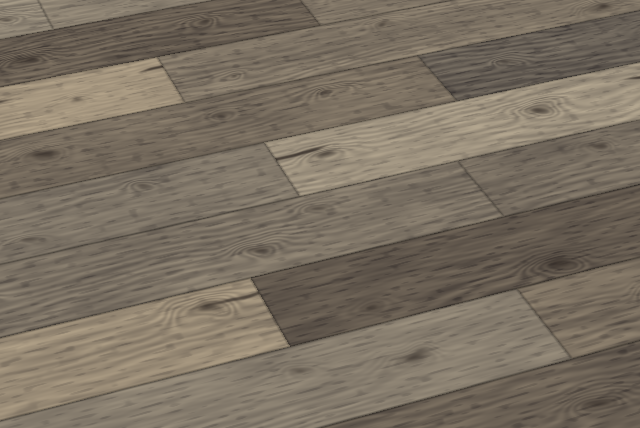
Give the GLSL for this texture, as a Shadertoy shader.

```glsl
// Oak plank floor seen at a slant: a projective map turns the canvas into plank
// rows, each split by one end joint. Every plank gets its own tone, then value
// noise, contour rings, knots, pores and cracks shade the wood.

const int   ROWS = 9;
const float HORIZON = 2.19;          // height of the horizon above the top edge
const float VANISH_X = -1.05;        // where the end joints converge
const float LENGTH_SCALE = 10.0;     // plank widths per unit along the boards
const float SEAM_WIDTH = 0.012;      // half width, in plank widths
const float SEAM_DARKNESS = 0.36;
const float RING_COUNT = 9.0;        // growth rings across one plank
const float RING_STRENGTH = 0.13;
const float FIBRE_STRENGTH = 0.34;
const float BLOTCH_STRENGTH = 0.36;
const float PORE_STRENGTH = 0.20;
const float CRACK_TONE = 0.70;       // only planks lighter than this crack
const int   KNOTS = 3;               // knot candidates per plank
const vec3  DARK_OAK  = vec3(0.325, 0.295, 0.268);
const vec3  LIGHT_OAK = vec3(0.665, 0.612, 0.525);
const vec3  KNOT_BROWN = vec3(0.20, 0.17, 0.15);

// Joint position and the tones left and right of it, row by row from the top
const vec3 PLANKS[ROWS] = vec3[ROWS](
    vec3(0.52, 0.68, 0.58), vec3(0.80, 0.20, 0.50), vec3(0.61, 0.80, 0.47),
    vec3(0.873, 0.36, 0.20), vec3(0.661, 0.48, 0.82), vec3(0.826, 0.44, 0.40),
    vec3(0.576, 0.74, 0.13), vec3(0.788, 0.58, 0.40), vec3(0.30, 0.30, 0.24));

float hash(vec2 p) {
    return fract(sin(dot(p, vec2(127.1, 311.7))) * 43758.5);
}

float noise(vec2 p) {
    vec2 i = floor(p), f = fract(p);
    f = f * f * (3.0 - 2.0 * f);
    return mix(mix(hash(i), hash(i + vec2(1, 0)), f.x),
               mix(hash(i + vec2(0, 1)), hash(i + vec2(1, 1)), f.x), f.y);
}

float fbm(vec2 p) {
    float sum = 0.0, gain = 0.5;
    for (int i = 0; i < 4; i++) {
        sum += gain * noise(p);
        p = p * 2.03 + 17.3;
        gain *= 0.5;
    }
    return sum / 0.9375;
}

// Canvas position (y down, height 1) to floor: x along the boards, y = row
vec2 floorPoint(vec2 c) {
    float along = (c.x - VANISH_X) / (c.y + HORIZON);
    float row = (0.103 + 1.795 * c.x + 10.21 * c.y) / (1.0 + c.y / HORIZON);
    return vec2(along * LENGTH_SCALE, row);
}

// Smooth line of the given half width
float line(float dist, float halfWidth, float blur) {
    return 1.0 - smoothstep(halfWidth - blur, halfWidth + blur, abs(dist));
}

void mainImage(out vec4 fragColor, in vec2 fragCoord) {
    vec2 canvas = vec2(fragCoord.x, iResolution.y - fragCoord.y) / iResolution.y;
    vec2 p = floorPoint(canvas);
    vec2 blur = fwidth(p);

    // Which plank this is
    float row = clamp(floor(p.y), 0.0, float(ROWS - 1));
    vec3 plank = PLANKS[int(row)];
    float fromJoint = p.x - plank.x * LENGTH_SCALE;
    float side = step(0.0, fromJoint);
    float tone = mix(plank.y, plank.z, side);
    float id = row * 2.0 + side;
    float across = p.y - row;
    vec2 wood = vec2(p.x, across) + vec2(id * 13.7, id * 5.3);

    // Knots bend the rings around them and darken their centre
    float bulge = 0.0, knot = 0.0;
    for (int k = 0; k < KNOTS; k++) {
        vec2 seed = vec2(id, float(k) + 3.0);
        float reach = (float(k) + 0.2 + 0.7 * hash(seed)) * 1.8;
        vec2 centre = vec2(mix(-reach, reach, side), 0.2 + 0.6 * hash(seed + 9.1));
        vec2 q = (vec2(fromJoint, across) - centre) * vec2(1.0, 1.8);
        q += 0.16 * (vec2(noise(wood * 5.0), noise(wood * 5.0 + 31.0)) - 0.5);
        float size = mix(0.4, 1.0, hash(seed + 4.7));
        float d2 = dot(q, q) / (size * size);
        bulge += 5.0 * size * exp(-d2 * 9.0);
        knot += size * exp(-d2 * 65.0) + 0.22 * size * exp(-d2 * 12.0);
    }

    // Grain: rings, fibres, blotches, pores
    float warp = 5.0 * fbm(wood * vec2(0.45, 1.3));
    float ringField = RING_COUNT * across + warp + bulge;
    float ring = sin(6.2832 * ringField + 1.5 * noise(wood * vec2(3.0, 12.0)));
    float ringFade = smoothstep(0.25, 0.7, noise(wood * vec2(0.7, 2.0) + 40.0));
    float fibre = 0.5 * noise(wood * vec2(2.2, 13.0))
                + 0.5 * noise(wood * vec2(7.0, 36.0));
    float blotch = fbm(wood * vec2(0.8, 2.4) + 70.0);
    float pore = smoothstep(0.62, 0.9, noise(wood * vec2(9.0, 30.0) + 5.0));
    tone += RING_STRENGTH * ring * mix(0.35, 1.0, ringFade);
    tone += FIBRE_STRENGTH * (fibre - 0.5) + BLOTCH_STRENGTH * (blotch - 0.5);
    tone -= PORE_STRENGTH * (pore - 0.2);

    // Colour, with a slight warm or cool cast per plank
    vec3 color = mix(DARK_OAK, LIGHT_OAK, clamp(tone, -0.25, 1.2));
    color *= 1.0 + (hash(vec2(id, 2.0)) - 0.5) * vec3(0.03, 0.0, -0.04);
    color = mix(color, KNOT_BROWN, clamp(knot * 0.65, 0.0, 0.7));

    // Long wandering cracks in the lightest planks
    float crackPath = 0.14 + 0.22 * fbm(vec2(wood.x * 0.9, id));
    float crackGate = smoothstep(0.45, 0.7, noise(vec2(wood.x * 0.9, id + 20.0)));
    float crack = line(across - crackPath, 0.025 * crackGate, blur.y);
    crack *= crackGate * step(CRACK_TONE, mix(plank.y, plank.z, side));
    color = mix(color, KNOT_BROWN, 0.8 * crack);

    // Seams between rows and at the end joints
    float rowSeam = line(p.y - round(p.y), SEAM_WIDTH, blur.y);
    float endSeam = line(fromJoint, SEAM_WIDTH, blur.x);
    color *= 1.0 - SEAM_DARKNESS * max(rowSeam, 0.7 * endSeam);

    fragColor = vec4(color, 1.0);
}
```
